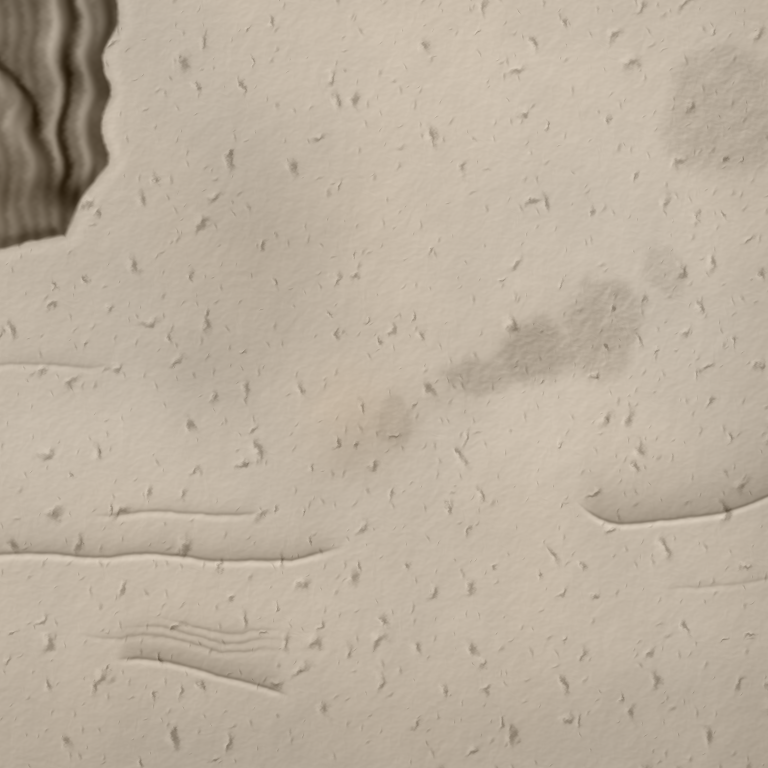
Reproduce this texture procedurally as a WebGL 2 fragment shader.

```glsl
#version 300 es
precision highp float;
// Weathered pale plaster: a dark folded recess, long creases and worn patches.
// One tone value gathers broad shading, embossed layered sines, cellular grain
// and scattered pits, and is tinted warm grey at the end.
uniform vec2 u_resolution;
out vec4 fragColor;

vec2 hash2(vec2 p) {
  vec3 q = fract(vec3(p.xyx) * vec3(0.1031, 0.103, 0.0973));
  q += dot(q, q.yzx + 33.33);
  return fract((q.xx + q.yz) * q.zy);
}

float cellDistance(vec2 p) {
  vec2 cell = floor(p);
  float nearest = 4.0;
  for (int j = -1; j <= 1; j++)
    for (int i = -1; i <= 1; i++) {
      vec2 c = cell + vec2(i, j);
      vec2 d = c + hash2(c) - p;
      nearest = min(nearest, dot(d, d));
    }
  return sqrt(nearest);
}

float waves(vec2 p) {
  float sum = 0.0, amp = 0.5;
  for (int i = 0; i < 5; i++) {
    p = mat2(0.8, 0.6, -0.6, 0.8) * p * 1.9 + 1.3;
    sum += amp * sin(p.x + 1.7 * sin(p.y));
    amp *= 0.6;
  }
  return sum;
}

float relief(vec2 p) {
  return waves(p * 14.0) + 0.4 * cellDistance(p * vec2(105.0, 140.0))
       + 0.7 * cellDistance(p * 48.0 + waves(p * 20.0));
}

// Slanted specks: dark core with a lit lip on the lower left.
float pits(vec2 p, float scale, float share) {
  vec2 q = p * scale + 0.14 * vec2(waves(p * 45.0), waves(p * 45.0 + 7.0));
  vec2 cell = floor(q);
  float tone = 0.0;
  for (int j = -1; j <= 1; j++)
    for (int i = -1; i <= 1; i++) {
      vec2 c = cell + vec2(i, j), h = hash2(c + scale);
      vec2 d = q - c - h;
      float turn = 0.5 + 1.6 * hash2(c + 19.0).x;
      d = mat2(cos(turn), -sin(turn), sin(turn), cos(turn)) * d;
      float size = 0.05 + 0.09 * h.y;
      float core = length(d / vec2(1.9, 0.8)) / size;
      float lip = length((d - vec2(0.0, size)) / vec2(1.6, 0.9)) / size;
      float present = step(hash2(c + 41.0).y, share);
      tone += present * (0.35 * exp(-lip * lip) - exp(-core * core));
    }
  return tone;
}

float bump(vec2 p, vec2 centre, vec2 radius) {
  vec2 d = (p - centre) / radius;
  return exp(-dot(d, d));
}

float patchMask(vec2 p, vec2 centre, vec2 radius) {
  return smoothstep(1.15, 0.65, length((p - centre) / radius));
}

float line(float d, float width) { return exp(-d * d / (width * width)); }

// Shadow fading upward from an edge at d = 0, with a lit lip below it.
float crease(float d, float fade) {
  return 0.5 * line(d + 0.005, 0.004) - 0.7 * line(d - 0.001, 0.0025)
       - smoothstep(-0.002, 0.002, d) * exp(-max(d, 0.0) / fade);
}

float span(float x, float a, float b, float soft) {
  return smoothstep(a - soft, a + soft, x) * (1.0 - smoothstep(b - soft, b + soft, x));
}

void main() {
  vec2 p = gl_FragCoord.xy / u_resolution;
  float broad = waves(p * 3.0), rough = waves(p * 18.0);
  vec2 w = p + 0.012 * vec2(rough, waves(p * 18.0 + 5.0));

  // Broad light and shade
  float v = 0.755 + 0.014 * broad + 0.006 * rough;
  v += 0.035 * bump(p, vec2(0.8, 0.72), vec2(0.3)) + 0.03 * bump(p, vec2(0.68, 0.45), vec2(0.16, 0.07));
  v += 0.03 * bump(p, vec2(0.12, 0.43), vec2(0.25, 0.11)) + 0.025 * bump(p, vec2(0.5, 0.93), vec2(0.3, 0.12));
  v -= 0.045 * bump(p, vec2(0.34, 0.67), vec2(0.11, 0.15)) + 0.03 * bump(p, vec2(0.28, 0.5), vec2(0.07));
  v -= 0.05 * (1.0 - smoothstep(0.0, 0.22, p.y)) + 0.025 * smoothstep(0.9, 1.0, p.x);
  v -= 0.045 * line(w.y - 0.45 - 0.55 * (w.x - 0.52), 0.045) * span(p.x, 0.42, 0.76, 0.06);

  // Worn patches along the diagonal and at the upper right
  float worn = patchMask(w, vec2(0.785, 0.57), vec2(0.055, 0.068));
  worn = max(worn, patchMask(w, vec2(0.7, 0.54), vec2(0.055, 0.045)));
  worn = max(worn, 0.7 * patchMask(w, vec2(0.63, 0.51), vec2(0.055, 0.032)));
  worn = max(worn, 0.6 * patchMask(w, vec2(0.865, 0.65), vec2(0.026, 0.038)));
  worn = max(worn, 0.8 * patchMask(w, vec2(0.94, 0.85), vec2(0.08, 0.09)));
  worn = max(worn, 0.5 * patchMask(w, vec2(0.51, 0.455), vec2(0.025, 0.04)));
  v -= worn * (0.07 + 0.025 * rough);

  // Embossed surface and pits
  vec2 toLight = vec2(-0.0018, 0.0022);
  v += (0.045 + 0.06 * worn) * (relief(p) - relief(p + toLight));
  v += 0.18 * pits(p, 24.0, 0.4) + 0.09 * pits(p, 52.0, 0.4);

  // Long creases, left and right
  float wob = 0.002 * sin(p.x * 38.0) + 0.0015 * rough;
  float bend = 0.32 * pow(max(p.x - 0.38, 0.0), 1.0) - 0.008 * smoothstep(0.15, 0.4, p.x);
  v += 0.13 * crease(p.y - 0.277 - bend - wob, 0.018) * span(p.x, -0.1, 0.43, 0.025);
  v += 0.09 * crease(p.y - 0.331 - wob, 0.008) * span(p.x, 0.14, 0.33, 0.03);
  float sweep = 0.318 + 0.75 * pow(max(p.x - 0.82, 0.0), 1.8) + 6.0 * pow(max(0.82 - p.x, 0.0), 2.0);
  v += 0.14 * crease(p.y - sweep - wob, 0.035) * span(p.x, 0.765, 1.1, 0.02);
  v += 0.06 * crease(p.y - 0.524 - wob, 0.012) * span(p.x, -0.1, 0.13, 0.05);
  v += 0.04 * crease(p.y - 0.235 - 0.12 * (p.x - 0.9) - wob, 0.006) * span(p.x, 0.88, 1.1, 0.03);

  // Lower left fold
  float foldEdge = 0.143 - 0.95 * pow(max(p.x - 0.14, 0.0), 2.0);
  v += 0.12 * crease(p.y - foldEdge - wob, 0.025) * span(p.x, 0.16, 0.365, 0.015);
  for (float k = 0.0; k < 3.0; k++)
    v += 0.06 * crease(p.y - 0.162 - 0.012 * k + 0.1 * (p.x - 0.24) - 2.0 * wob, 0.006)
       * span(p.x, 0.13 + 0.05 * k, 0.35, 0.04);

  // Recess: three sloped edges, folded cloth-like ridges inside
  vec2 r = p + 0.004 * vec2(sin(p.y * 70.0) + rough, rough);
  float inside = min(0.138 + 0.017 * smoothstep(0.92, 1.0, r.y) - r.x, r.y - 0.678 - 0.2 * r.x);
  inside = min(inside, (r.y - 0.69 - 1.67 * (r.x - 0.08)) / 1.95);
  float arc = r.x - 0.06 + 2.2 * pow(r.y - 0.76, 2.0);
  float upper = smoothstep(0.73, 0.79, p.y);
  float folds = 0.43 + 0.06 * rough + 0.03 * sin(r.x * 330.0 + 3.0 * r.y);
  folds += upper * (0.2 * line(r.x - 0.068, 0.011) + 0.12 * line(arc + 0.025, 0.012));
  folds += 0.12 * upper * line(r.x - 0.109, 0.01);
  folds -= upper * (0.2 * line(arc, 0.008) + 0.24 * line(r.x - 0.088 - 0.06 * (r.y - 0.9), 0.008));
  folds -= 0.13 * line(inside - 0.008, 0.01) + 0.15 * bump(p, vec2(0.08, 0.75), vec2(0.025, 0.02));
  v += 0.035 * line(inside + 0.012, 0.008) - 0.05 * exp(-abs(inside) / 0.006);
  v = mix(v, folds, smoothstep(-0.003, 0.004, inside));

  // Warm grey tint
  float blush = 0.012 * bump(w, vec2(0.46, 0.46), vec2(0.06)) + 0.004 * broad;
  fragColor = vec4(clamp(vec3(v + blush, v - 0.048, v - 0.112 - blush), 0.0, 1.0), 1.0);
}
```
